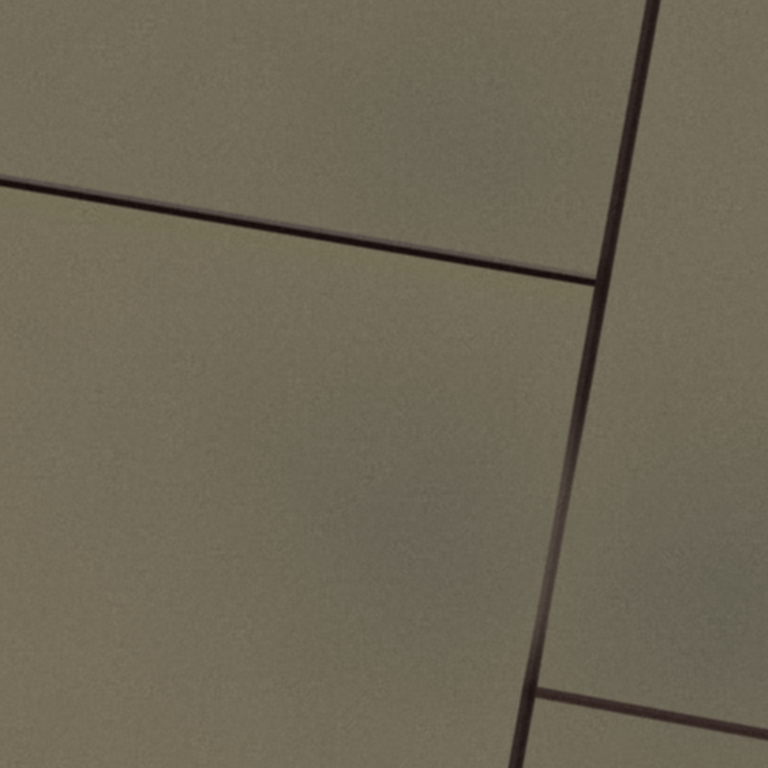
A Shadertoy shader for this texture:

```glsl
#define PANEL_LIGHT vec3(0.466, 0.433, 0.356)
#define PANEL_SHADE vec3(0.405, 0.388, 0.330)
#define SEAM_DARK   vec3(0.095, 0.055, 0.050)
#define SEAM_BROWN  vec3(0.190, 0.148, 0.135)
#define SEAM_FADED  vec3(0.315, 0.275, 0.245)
#define LIP_COLOR   vec3(0.345, 0.305, 0.285)
#define SEAM_SOFT   0.0060
#define GRAIN_SCALE 205.0
#define GRAIN_DEPTH 0.030
#define MOTTLE_DEPTH 0.009

vec2 hashGradient(vec2 cell) {
    vec3 h = fract(vec3(cell.xyx) * vec3(0.1031, 0.1030, 0.0973));
    h += dot(h, h.yzx + 33.33);
    return 2.0 * fract((h.xx + h.yz) * h.zy) - 1.0;
}

float gradientNoise(vec2 p) {
    vec2 cell = floor(p), f = fract(p);
    vec2 w = f * f * f * (f * (f * 6.0 - 15.0) + 10.0);
    vec2 e = vec2(0.0, 1.0);
    float a = dot(hashGradient(cell), f);
    float b = dot(hashGradient(cell + e.yx), f - e.yx);
    float c = dot(hashGradient(cell + e.xy), f - e.xy);
    float d = dot(hashGradient(cell + e.yy), f - e.yy);
    return mix(mix(a, b, w.x), mix(c, d, w.x), w.y);
}

// Signed distance to the line from a to b, positive on its left side
float lineSide(vec2 p, vec2 a, vec2 b) {
    vec2 dir = normalize(b - a);
    return dot(p - a, vec2(-dir.y, dir.x));
}

// Soft stripe centred on distance zero
float stripe(float d, float halfWidth) {
    float soft = max(SEAM_SOFT, 1.5 / iResolution.y);
    return 1.0 - smoothstep(-0.5 * soft, 0.5 * soft, abs(d) - halfWidth);
}

float blob(vec2 p, vec2 center, vec2 radius) {
    vec2 q = (p - center) / radius;
    return exp(-dot(q, q));
}

// Broad shading on the three panels
vec3 panelColor(vec2 p, float rightSide, float upperLeft) {
    float shadeLeft = 0.10 + 0.65 * blob(p, vec2(0.57, 0.25), vec2(0.24, 0.22))
                    + 0.35 * blob(p, vec2(0.45, 0.44), vec2(0.32, 0.18));
    float shadeTop = 0.22 + 0.50 * blob(p, vec2(0.60, 0.82), vec2(0.24, 0.20));
    float shadeRight = 0.25 + 0.75 * blob(p, vec2(0.95, 0.22), vec2(0.25, 0.24));
    float shade = mix(mix(shadeLeft, shadeTop, upperLeft), shadeRight, rightSide);
    return mix(PANEL_LIGHT, PANEL_SHADE, clamp(shade, 0.0, 1.0));
}

void mainImage(out vec4 fragColor, in vec2 fragCoord) {
    vec2 p = fragCoord / iResolution.xy;

    // Seam distances: positive is right of the upright, above the others
    float upright = -lineSide(p, vec2(0.671, 0.0), vec2(0.851, 1.0));
    float leftSeam = lineSide(p, vec2(0.0, 0.763), vec2(0.775, 0.632));
    float rightSeam = lineSide(p, vec2(0.697, 0.099), vec2(1.0, 0.043));
    float rightSide = smoothstep(-0.003, 0.003, upright);
    float leftSide = 1.0 - rightSide;

    // Panels with faint mottling
    vec3 color = panelColor(p, rightSide, smoothstep(-0.003, 0.003, leftSeam));
    float mottle = gradientNoise(p * 11.0) + 0.7 * gradientNoise(p * 43.0 + 5.0);
    color += MOTTLE_DEPTH * mottle * vec3(0.9, 0.8, 0.7);

    // Olive fringe just below the left seam
    float fringe = exp(-pow((leftSeam + 0.020) / 0.014, 2.0)) * leftSide;
    color += vec3(-0.003, 0.002, -0.014) * fringe;

    // Left seam: pale upper lip above a dark groove
    float lipFade = 1.0 - 0.4 * smoothstep(0.55, 0.78, p.x);
    color = mix(color, LIP_COLOR, stripe(leftSeam - 0.0065, 0.0040) * leftSide * lipFade);
    color = mix(color, SEAM_DARK, stripe(leftSeam + 0.0005, 0.0046) * leftSide);

    // Right seam: brown with a darker lower edge
    color = mix(color, SEAM_BROWN * 1.2, stripe(rightSeam, 0.0072) * rightSide);
    color = mix(color, SEAM_DARK * 1.5, 0.4 * stripe(rightSeam + 0.002, 0.0025) * rightSide);

    // Upright seam: worn and pale in its lower middle
    float worn = smoothstep(0.52, 0.33, p.y) * smoothstep(0.08, 0.22, p.y);
    float uprightWidth = mix(0.0092, 0.0078, worn);
    vec3 uprightColor = mix(SEAM_BROWN, SEAM_FADED, worn);
    color = mix(color, uprightColor, stripe(upright, uprightWidth));
    float core = stripe(upright - 0.0030, 0.0035) * (1.0 - 0.6 * worn);
    color = mix(color, SEAM_DARK, 0.5 * core);

    // Dark pockets where seams meet
    float pockets = blob(p, vec2(0.780, 0.633), vec2(0.014, 0.035))
                  + blob(p, vec2(0.692, 0.099), vec2(0.012));
    color = mix(color, SEAM_DARK, 0.5 * min(pockets, 1.0) * stripe(upright, 0.009));

    // Fine grain in uneven patches over panels and seams
    float grain = gradientNoise(p * GRAIN_SCALE)
                + 0.7 * gradientNoise(p * GRAIN_SCALE * 0.47 + 17.0);
    float patchiness = 1.0 + 0.9 * gradientNoise(p * 24.0 + 40.0);
    color += GRAIN_DEPTH * grain * patchiness;

    fragColor = vec4(clamp(color, 0.0, 1.0), 1.0);
}
```
